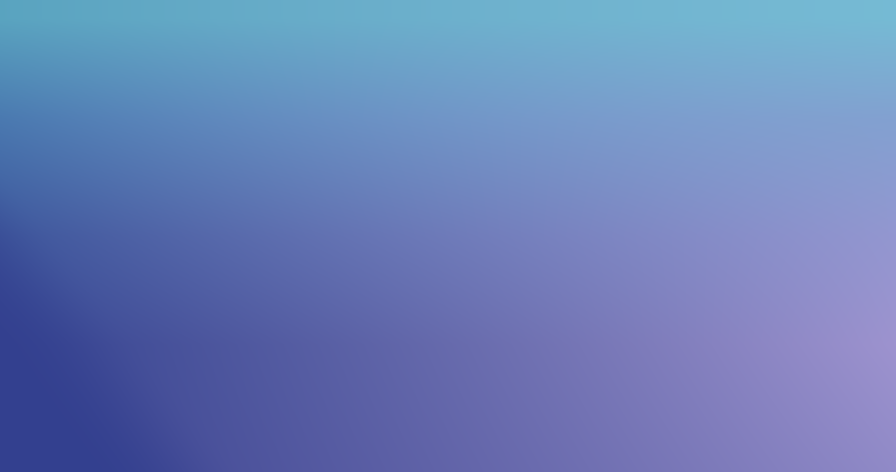
A WebGL 1 fragment shader for this background:

```glsl
precision highp float;
// Soft mesh gradient: teal along the top, navy at lower left, lilac at lower right.

uniform vec2 u_resolution;

// Smooth horizontal curve through the left, centre and right colours.
vec3 rowColor(vec3 left, vec3 centre, vec3 right, float x) {
    vec3 control = 2.0 * centre - 0.5 * (left + right);
    return mix(mix(left, control, x), mix(control, right, x), x);
}

// Progress from one height to another, limited to 0..1.
float ramp(float start, float end, float y) {
    return clamp((y - start) / (end - start), 0.0, 1.0);
}

void main() {
    vec2 uv = gl_FragCoord.xy / u_resolution;

    // Colour rows, from the bottom to the top
    vec3 base  = rowColor(vec3(0.21, 0.25, 0.56), vec3(0.38, 0.39, 0.66), vec3(0.565, 0.54, 0.78), uv.x);
    vec3 dusk  = rowColor(vec3(0.21, 0.265, 0.57), vec3(0.40, 0.415, 0.675), vec3(0.615, 0.575, 0.81), uv.x);
    vec3 haze  = rowColor(vec3(0.24, 0.335, 0.61), vec3(0.43, 0.48, 0.725), vec3(0.575, 0.59, 0.815), uv.x);
    vec3 sky   = rowColor(vec3(0.29, 0.475, 0.69), vec3(0.44, 0.585, 0.78), vec3(0.51, 0.63, 0.815), uv.x);
    vec3 teal  = rowColor(vec3(0.35, 0.64, 0.75), vec3(0.425, 0.69, 0.80), vec3(0.46, 0.73, 0.83), uv.x);

    // Vertical blend
    vec3 color = mix(base, dusk, ramp(0.0, 0.27, uv.y));
    color = mix(color, haze, ramp(0.27, 0.5, uv.y));
    color = mix(color, sky, ramp(0.5, 0.75, uv.y));
    color = mix(color, teal, ramp(0.75, 0.96, uv.y));

    // Flat navy corner with a diagonal edge
    float cornerDistance = uv.x / 0.16 + uv.y / 0.38;
    vec3 navy = vec3(0.2, 0.25, 0.56);
    color = mix(color, navy, 1.0 - smoothstep(0.6, 1.7, cornerDistance));

    gl_FragColor = vec4(color, 1.0);
}
```
